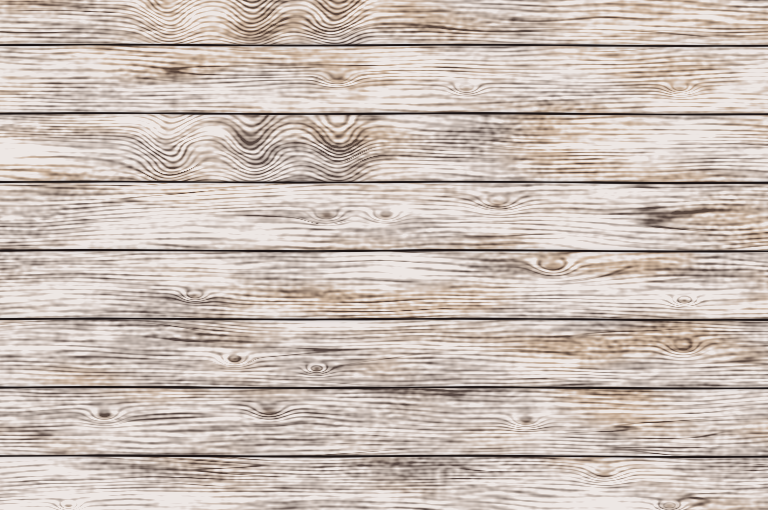
Write a WebGL 1 fragment shader that draws this texture.

```glsl
precision highp float;
uniform vec2 u_resolution;

#define PITCH 0.1343
#define FIRST_OFFSET 0.21
#define GAP_HALF 0.0016
#define GRAIN_LINES 15.0
#define BASE_WEAR 0.25
#define WARMTH 0.75
#define PAINT vec3(0.93, 0.905, 0.895)
#define WASH vec3(0.81, 0.76, 0.73)
#define BARE vec3(0.69, 0.64, 0.61)
#define WEATHERED vec3(0.55, 0.49, 0.46)
#define DARK_GRAIN vec3(0.34, 0.28, 0.26)
#define GAP_COLOR vec3(0.11, 0.08, 0.08)

vec2 hash2(vec2 p) {
  p = vec2(dot(p, vec2(127.1, 311.7)), dot(p, vec2(269.5, 183.3)));
  return fract(sin(p) * 43758.547);
}

float corner(vec2 cell, vec2 offset, vec2 f) {
  return dot(hash2(cell + offset) * 2.0 - 1.0, f - offset);
}

float gradientNoise(vec2 p) {
  vec2 i = floor(p), f = p - i;
  vec2 s = f * f * f * (f * (f * 6.0 - 15.0) + 10.0);
  float low = mix(corner(i, vec2(0, 0), f), corner(i, vec2(1, 0), f), s.x);
  float high = mix(corner(i, vec2(0, 1), f), corner(i, vec2(1, 1), f), s.x);
  return mix(low, high, s.y);
}

// Paint through bare wood to dark grain
vec3 woodRamp(float wear) {
  vec3 c = mix(PAINT, WASH, clamp(wear / 0.3, 0.0, 1.0));
  c = mix(c, BARE, clamp((wear - 0.3) / 0.25, 0.0, 1.0));
  c = mix(c, WEATHERED, clamp((wear - 0.55) / 0.22, 0.0, 1.0));
  return mix(c, DARK_GRAIN, clamp((wear - 0.77) / 0.3, 0.0, 1.0));
}

void main() {
  vec2 p = gl_FragCoord.xy / u_resolution.y;
  float pixel = 1.0 / u_resolution.y;

  // Plank index and height across the plank
  float row = p.y / PITCH + FIRST_OFFSET + 0.03 * gradientNoise(vec2(p.x * 2.0, 3.5));
  float plank = floor(row);
  float across = row - plank;
  vec2 seed = vec2(plank * 17.3, plank * 31.7);
  vec2 trait = hash2(vec2(plank, 4.0));

  // Grain lines bent by slow noise
  float grain = across * GRAIN_LINES;
  grain += 5.0 * gradientNoise(vec2(p.x * 1.7, across * 1.3) + seed);
  grain += 0.8 * gradientNoise(vec2(p.x * 6.0, across * 5.0) + seed);

  // Knots, or tall ripples on the two flat-cut planks
  float ripple = step(4.5, plank) * mod(plank, 2.0);
  float knotCore = 0.0, rippleStain = 0.0;
  for (int k = 0; k < 3; k++) {
    float n = float(k);
    vec2 h = hash2(vec2(plank + 2.0, n + 9.0));
    vec2 center = mix(vec2(h.x * 1.5, 0.2 + 0.6 * h.y), vec2(0.33 + 0.165 * n, 0.5), ripple);
    vec2 size = mix(vec2(0.034, 0.016) * (0.6 + 0.7 * h.y), vec2(0.045, 0.09), ripple);
    vec2 q = (p - vec2(center.x, p.y - (across - center.y) * PITCH)) / size;
    q.x += 0.6 * ripple * gradientNoise(vec2(n * 5.0, across * 2.5) + seed);
    float bump = exp(-dot(q, q));
    grain += bump * mix(3.0, 4.5, ripple);
    knotCore += (1.0 - ripple) * exp(-6.0 * dot(q, q));
    rippleStain += ripple * bump * (0.4 + 0.6 * h.x);
  }

  // Wear layers, from broad patches to fine fibres
  float patches = gradientNoise(vec2(p.x * 3.0, across * 1.8) + seed);
  float streak = gradientNoise(vec2(p.x * 4.5, grain * 0.55) + seed);
  float fade = gradientNoise(vec2(p.x * 7.0, grain * 0.3) + seed + 40.0);
  float line = 0.5 + 0.5 * sin(6.2832 * grain);
  float fibre = gradientNoise(vec2(p.x * 22.0, p.y * 170.0));
  float chips = gradientNoise(vec2(p.x * 75.0, p.y * 130.0) + 60.0);
  float crackField = gradientNoise(vec2(p.x * 2.2, grain * 0.32) + seed + 80.0);
  float crack = (1.0 - smoothstep(0.0, 0.045, abs(crackField)))
      * smoothstep(0.02, 0.3, gradientNoise(vec2(p.x * 3.2, across * 2.0) + seed + 120.0));

  float wear = BASE_WEAR + 0.14 * (trait.x - 0.5);
  wear += 0.6 * patches + 0.65 * streak;
  wear += (line * line - 0.375) * clamp(0.42 + 0.8 * fade, 0.05, 0.9);
  wear += 0.65 * fibre + 0.5 * chips * (0.6 + 1.5 * max(patches, 0.0));
  wear += 0.65 * crack + 0.55 * knotCore + rippleStain * (0.05 + 0.55 * line);

  // Edges lose paint beside the gaps
  float edge = min(across, 1.0 - across) * PITCH;
  wear += 0.3 * exp(-edge / 0.004) * (0.7 + 2.0 * fade);

  // Warm stain in worn areas, stronger on the upper planks
  vec3 color = woodRamp(wear);
  float stain = gradientNoise(vec2(p.x * 3.5, across * 1.6) + seed + 200.0);
  float warm = smoothstep(-0.15, 0.35, stain + 0.25 * (p.y - 0.5));
  warm = WARMTH * clamp(warm + 0.5 * knotCore, 0.0, 1.0) * smoothstep(0.05, 0.5, wear);
  color *= mix(vec3(1.0), vec3(1.07, 0.98, 0.86), warm);

  // Shadowed gaps of uneven width
  float gapHalf = GAP_HALF * (1.0 + 0.9 * gradientNoise(vec2(p.x * 9.0, floor(row + 0.5) * 7.3)));
  float gap = 1.0 - smoothstep(gapHalf - 0.5 * pixel, gapHalf + 0.7 * pixel, edge);
  color *= 1.0 - 0.25 * exp(-edge / 0.0025);
  color = mix(color, GAP_COLOR, gap);

  gl_FragColor = vec4(color, 1.0);
}
```
